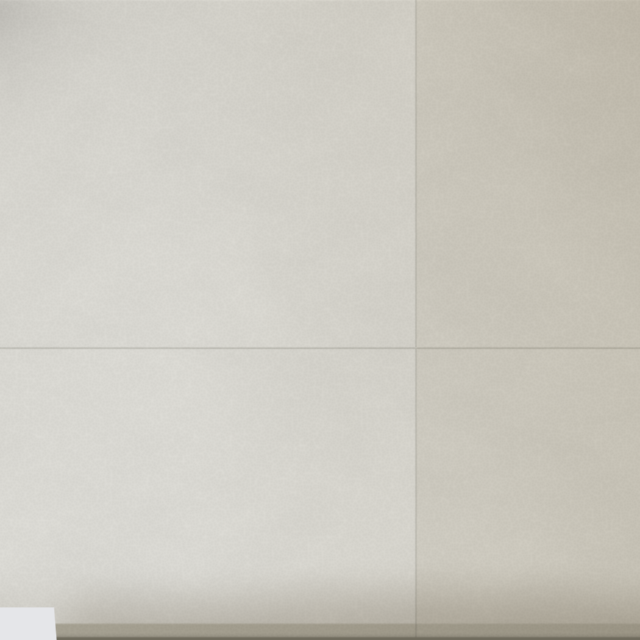
Reproduce this texture procedurally as a Shadertoy shader.

```glsl
// Large pale stone tiles with hairline joints, seen as a softly lit wall.
// Layered sines give the cloudy wear and cellular noise the fine grain;
// a shaded base strip and a white block close the lower edge.

vec2 hash2(vec2 p) {
    vec3 q = fract(p.xyx * vec3(0.1031, 0.1030, 0.0973));
    q += dot(q, q.yzx + 33.33);
    return fract((q.xx + q.yz) * q.zy);
}

// Distance to the nearest scattered point, roughly 0 to 1
float cellular(vec2 p) {
    vec2 cell = floor(p), f = fract(p);
    float nearest = 2.0;
    for (int j = -1; j <= 1; j++)
        for (int i = -1; i <= 1; i++) {
            vec2 o = vec2(i, j);
            vec2 d = o + hash2(cell + o + 100.0) - f;
            nearest = min(nearest, dot(d, d));
        }
    return sqrt(nearest);
}

// Warped, rotated sine layers, roughly -1 to 1
float clouds(vec2 p) {
    float sum = 0.0, amp = 0.5;
    for (int i = 0; i < 5; i++) {
        p += 0.6 * sin(p.yx * 1.3 + float(i) * 1.7);
        sum += amp * sin(p.x) * sin(p.y + 1.0);
        p = mat2(1.36, 1.06, -1.06, 1.36) * p + 2.3;
        amp *= 0.62;
    }
    return sum;
}

// Coverage of the region where d is negative, one pixel soft
float fill(float d, float px) {
    return clamp(0.5 - d / px, 0.0, 1.0);
}

void mainImage(out vec4 fragColor, in vec2 fragCoord) {
    vec2 uv = fragCoord / iResolution.xy;
    float px = 1.0 / min(iResolution.x, iResolution.y);

    // Tile grid: one joint each way falls inside the canvas
    vec2 grid = (uv - vec2(0.650, 0.456)) / 0.70;
    vec2 tile = floor(grid);
    vec2 toJoint = abs(grid - floor(grid + 0.5)) * 0.70;

    // Light falls off to the right and steps down across the upright joint
    float rightTile = smoothstep(0.648, 0.653, uv.x);
    float shade = 0.28 * smoothstep(0.2, 0.65, uv.x) + 0.40 * rightTile
                + 0.95 * rightTile * (uv.x - 0.65) + 0.24 * uv.y * uv.y;
    vec3 color = mix(vec3(0.852, 0.848, 0.826), vec3(0.780, 0.764, 0.717), shade);

    // Dull upper corners
    color -= vec3(0.09, 0.09, 0.085) * exp(-length((uv - vec2(0.0, 0.98)) * vec2(9.0, 11.0)));
    color -= vec3(0.020, 0.025, 0.027) * exp(-4.0 * length(uv - 1.0));

    // Cloudy wear differs per tile; grain is finer and fainter
    vec2 tileShift = 9.0 * hash2(tile + 20.0);
    float grain = cellular(uv * 230.0) - 0.5;
    color += 0.011 * clouds(uv * 9.0 + tileShift);
    color += 0.005 * clouds(uv * vec2(22.0, 55.0) + tileShift);
    color += 0.024 * grain + 0.010 * (cellular(uv * 75.0 + tileShift) - 0.5);

    // Soft hairline joints, the upright one fainter
    vec2 line = exp(-pow(toJoint / 0.0016, vec2(2.0)));
    float joint = max(0.85 * line.x, line.y);
    color *= 1.0 - vec3(0.115, 0.115, 0.125) * joint;

    // Shadow gathers towards the base, weaker beside the block
    float shadow = 1.0 - smoothstep(0.010, 0.125, uv.y + 0.008 * sin(uv.x * 7.0));
    shadow *= mix(0.35, 1.0, smoothstep(0.05, 0.16, uv.x));
    color *= 1.0 - vec3(0.15, 0.165, 0.19) * shadow;

    // Base strip, flat down to a dark bottom edge
    vec3 strip = mix(vec3(0.650, 0.632, 0.575), vec3(0.605, 0.582, 0.520), uv.x);
    strip *= 0.92 + 0.08 * smoothstep(0.004, 0.012, uv.y);
    strip += 0.020 * grain;
    strip *= 1.0 - 0.10 * joint;
    color = mix(color, strip, smoothstep(0.028, 0.023, uv.y));
    color = mix(color, vec3(0.440, 0.422, 0.368), smoothstep(0.0065, 0.0025, uv.y));

    // White block with a slightly slanted side
    float block = max(uv.y - 0.051, uv.x - 0.0885 + 0.08 * uv.y);
    color = mix(color, vec3(0.897, 0.900, 0.912), fill(block, 1.5 * px));

    // Pale sliver along the top
    color += 0.02 * fill(0.998 - uv.y, px);

    fragColor = vec4(clamp(color, 0.0, 1.0), 1.0);
}
```
